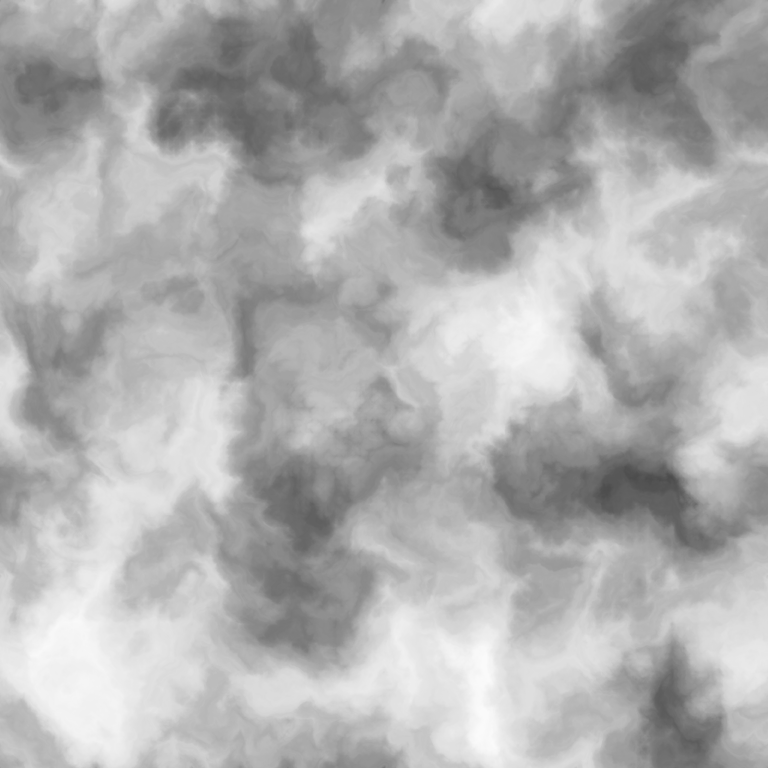
A WebGL 2 fragment shader for this texture:

```glsl
#version 300 es
precision highp float;
// Seamless grey storm clouds: folded, billowing noise with bright creases.

uniform vec2 u_resolution;
out vec4 fragColor;

// Unit gradient for a lattice cell
vec2 cellGradient(vec2 cell, float seed) {
    uvec3 h = uvec3(uint(cell.x), uint(cell.y), uint(seed));
    uint n = h.x * 1597334677u ^ h.y * 3812015801u ^ h.z * 2798796415u;
    n = (n ^ (n >> 16)) * 2146121005u;
    n = (n ^ (n >> 15)) * 2221713035u;
    n ^= n >> 16;
    float angle = float(n & 65535u) / 65536.0 * 6.28319;
    return vec2(cos(angle), sin(angle));
}

// Gradient noise that wraps after a whole number of cells
float wrappedNoise(vec2 p, float period, float seed) {
    vec2 cell = floor(p);
    vec2 f = p - cell;
    vec2 lo = mod(cell, period);
    vec2 hi = mod(cell + 1.0, period);
    vec2 s = f * f * f * (f * (f * 6.0 - 15.0) + 10.0);
    float a = dot(cellGradient(lo, seed), f);
    float b = dot(cellGradient(vec2(hi.x, lo.y), seed), f - vec2(1.0, 0.0));
    float c = dot(cellGradient(vec2(lo.x, hi.y), seed), f - vec2(0.0, 1.0));
    float d = dot(cellGradient(hi, seed), f - 1.0);
    return mix(mix(a, b, s.x), mix(c, d, s.x), s.y);
}

// Soft layered noise, centred on zero
float softLayers(vec2 uv, float frequency, float gain, float seed) {
    float sum = 0.0, amplitude = 1.0;
    for (int i = 0; i < 6; i++) {
        sum += amplitude * wrappedNoise(uv * frequency, frequency, seed + float(i));
        frequency *= 2.0;
        amplitude *= gain;
    }
    return sum;
}

// Layered noise folded at zero, which leaves sharp creases
float billow(vec2 uv, float frequency, float gain, float seed) {
    float sum = 0.0, amplitude = 1.0;
    for (int i = 0; i < 7; i++) {
        float n = wrappedNoise(uv * frequency, frequency, seed + float(i));
        sum += amplitude * (sqrt(n * n + 0.00004) - 0.2);
        frequency *= 2.0;
        amplitude *= gain;
    }
    return sum;
}

void main() {
    vec2 uv = gl_FragCoord.xy / u_resolution;

    // Creased displacement gives the clouds their torn, scalloped edges
    vec2 fold = vec2(billow(uv, 4.0, 0.5, 11.0), billow(uv, 4.0, 0.5, 31.0));
    vec2 folded = uv + 0.18 * fold;

    // Broad light and shade, then bright ridges along the creases
    float shade = softLayers(folded, 4.0, 0.46, 53.0);
    float crease = billow(folded, 4.0, 0.44, 71.0);
    float grey = 0.685 + 0.5 * shade - 0.34 * crease;

    // Gentle shoulder keeps highlights from clipping
    grey -= 0.6 * pow(max(grey - 0.82, 0.0), 1.2);
    fragColor = vec4(vec3(clamp(grey, 0.2, 0.98)), 1.0);
}
```
